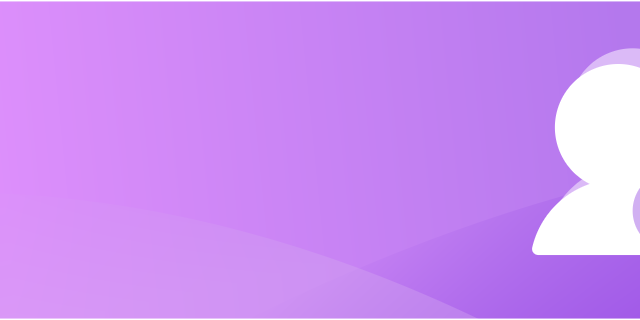
This background is drawn by a WebGL 2 fragment shader. Its source:

```glsl
#version 300 es
precision highp float;

uniform vec2 u_resolution;
out vec4 fragColor;

// Antialiased coverage of the region where the signed distance is negative
float cover(float dist) {
    return clamp(0.5 - dist * u_resolution.y, 0.0, 1.0);
}

float disc(vec2 p, vec2 center, float radius) {
    return length(p - center) - radius;
}

// Dome cut flat at its base, with rounded lower corners
float shoulders(vec2 p, vec2 center, float base) {
    float corner = 0.024;
    vec2 d = vec2(disc(p, center, 0.276), base - p.y) + corner;
    return min(max(d.x, d.y), 0.0) + length(max(d, 0.0)) - corner;
}

void main() {
    vec2 p = gl_FragCoord.xy / u_resolution.y;

    // Pink to violet backdrop, slightly tilted
    float across = clamp(p.x * 0.5 + (p.y - 0.5) * 0.05, 0.0, 1.0);
    vec3 color = mix(vec3(0.865, 0.56, 0.985), vec3(0.705, 0.47, 0.93), across);

    // Deep violet hill rising to the right
    float u = p.x - 0.781;
    float riseY = 0.005 + 0.4965 * u - 0.1076 * u * u;
    float riseSlope = 0.4965 - 0.2152 * u;
    float rise = cover((p.y - riseY) / length(vec2(1.0, riseSlope)));
    float depth = clamp(0.795 * p.x - 1.244 * p.y - 0.59, 0.0, 1.0);
    color = mix(color, vec3(0.635, 0.355, 0.91), rise * depth);

    // Translucent pale hill falling from the left
    float fallY = 0.396 - 0.048 * p.x - 0.1435 * p.x * p.x;
    float fallSlope = 0.048 + 0.287 * p.x;
    float fall = cover((p.y - fallY) / length(vec2(1.0, fallSlope)));
    float veil = clamp(0.35 + 0.15 * p.x - 0.7 * p.y, 0.05, 0.38);
    color = mix(color, vec3(0.83, 0.66, 0.94), fall * veil);

    // Figure: a pale offset copy behind a white head and shoulders
    vec2 head = vec2(1.932, 0.602);
    vec2 body = vec2(1.932, 0.164);
    vec2 offset = vec2(0.045, 0.049);
    float ghost = min(disc(p, head + offset, 0.198), shoulders(p, body + offset, 0.252));
    float figure = min(disc(p, head, 0.198), shoulders(p, body, 0.203));
    color = mix(color, vec3(0.86, 0.73, 0.97), cover(ghost));
    color = mix(color, vec3(1.0), cover(figure));

    // Round lilac badge at the right edge
    color = mix(color, vec3(0.82, 0.69, 0.95), cover(disc(p, vec2(2.102, 0.341), 0.125)));

    // Thin white margins above and below
    color = mix(color, vec3(1.0), cover(min(p.y, 1.0 - p.y) - 0.0045));

    fragColor = vec4(color, 1.0);
}
```
